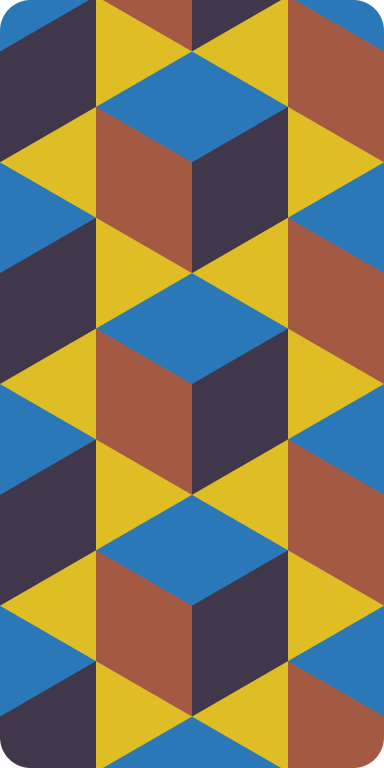
Give the GLSL for this pattern, as a Shadertoy shader.

```glsl
// Isometric cubes touching at their corners, with yellow triangles in the gaps, on a rounded panel.

const vec3 GAP_YELLOW = vec3(0.871, 0.745, 0.141);
const vec3 LID_BLUE   = vec3(0.169, 0.471, 0.725);
const vec3 LEFT_RUST  = vec3(0.643, 0.353, 0.259);
const vec3 RIGHT_DARK = vec3(0.251, 0.220, 0.290);
const vec3 BACKDROP   = vec3(1.0);

const float CUBES_ACROSS  = 2.0;    // cube widths per canvas width
const float CORNER_RADIUS = 0.08;   // in canvas widths

const float COS30 = 0.8660254;
const float APOTHEM = 0.5 / CUBES_ACROSS;
const vec2 PERIOD = vec2(4.0, 2.0 / COS30) * APOTHEM;

// Share of a pixel inside an edge at signed distance d.
float coverage(float d, float pixel) {
    return clamp(0.5 - d / pixel, 0.0, 1.0);
}

// Regular hexagon with a corner pointing up.
float hexagonDistance(vec2 p) {
    p = abs(p);
    return max(p.x, 0.5 * p.x + COS30 * p.y) - APOTHEM;
}

float roundedBoxDistance(vec2 p, vec2 halfSize, float radius) {
    vec2 q = abs(p) - halfSize + radius;
    return length(max(q, 0.0)) + min(max(q.x, q.y), 0.0) - radius;
}

// One rectangular lattice of cubes painted over the base colour.
vec3 paintCubes(vec3 base, vec2 p, float pixel) {
    vec2 local = p - PERIOD * round(p / PERIOD);
    float lidDistance = 0.5 * abs(local.x) - COS30 * local.y;

    vec3 cube = mix(RIGHT_DARK, LEFT_RUST, coverage(local.x, pixel));
    cube = mix(cube, LID_BLUE, coverage(lidDistance, pixel));
    return mix(base, cube, coverage(hexagonDistance(local), pixel));
}

void mainImage(out vec4 fragColor, in vec2 fragCoord) {
    float pixel = 1.0 / iResolution.x;
    vec2 p = (fragCoord - 0.5 * iResolution.xy) * pixel;

    // Two interleaved lattices form the staggered columns.
    vec3 color = GAP_YELLOW;
    for (int i = 0; i < 2; i++) {
        color = paintCubes(color, p - 0.5 * PERIOD * float(i), pixel);
    }

    // Rounded panel outline.
    vec2 halfSize = 0.5 * iResolution.xy * pixel;
    float panel = roundedBoxDistance(p, halfSize, CORNER_RADIUS);
    color = mix(BACKDROP, color, coverage(panel, pixel));

    fragColor = vec4(color, 1.0);
}
```
